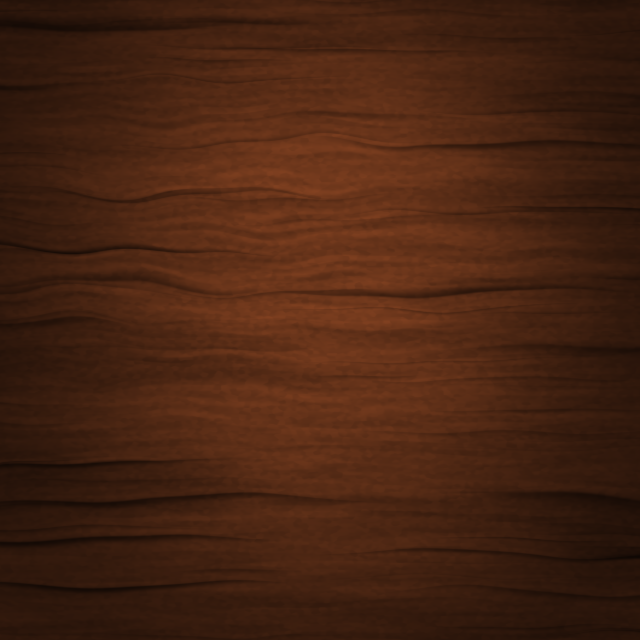
A WebGL 2 fragment shader for this texture:

```glsl
#version 300 es
precision highp float;
uniform vec2 u_resolution;
out vec4 fragColor;

vec2 hash2(vec2 p) {
  vec3 q = fract(p.xyx * vec3(0.1031, 0.103, 0.0973));
  q += dot(q, q.yzx + 33.33);
  return fract((q.xx + q.yz) * q.zy);
}

// Smooth cellular noise: random cell tones blended by distance, 0 to 1
float cellTone(vec2 p) {
  vec2 base = floor(p);
  float sum = 0.0, total = 0.0;
  for (int j = -1; j <= 1; j++) {
    for (int i = -1; i <= 1; i++) {
      vec2 cell = base + vec2(i, j);
      vec2 d = cell + hash2(cell) - p;
      float weight = exp(-6.0 * dot(d, d));
      sum += weight * hash2(cell + 37.7).x;
      total += weight;
    }
  }
  return sum / total;
}

// Sparse tapered dark veins, crisp on one side and soft on the other
float veins(vec2 p) {
  float light = 1.0;
  for (int j = -1; j <= 1; j++) {
    float row = floor(p.y) + float(j);
    float x = p.x + 5.0 * hash2(vec2(row, 9.0)).x;
    for (int i = -1; i <= 1; i++) {
      vec2 cell = vec2(floor(x) + float(i), row);
      vec2 a = hash2(cell + 11.0), b = hash2(cell + 71.3);
      vec2 d = vec2(x, p.y) - cell - a;
      float along = d.x / mix(0.3, 0.95, b.x);
      float taper = max(1.0 - along * along, 0.0);
      d.y += 0.12 * b.x * sin(d.x * 6.0 + 6.28 * b.y);
      float s = d.y / (mix(0.035, 0.1, b.y) * (0.3 + 0.7 * taper));
      s *= a.x > 0.35 ? 1.0 : -1.0;
      float side = s > 0.0 ? s * 1.6 : s * 0.5;
      float strength = smoothstep(0.35, 1.0, fract(a.x * 7.31 + b.y * 3.7));
      light *= 1.0 - 0.56 * strength * taper * exp(-side * side);
      light *= 1.0 + 0.09 * strength * taper * exp(-(s - 2.4) * (s - 2.4));
    }
  }
  return light;
}

void main() {
  vec2 uv = gl_FragCoord.xy / u_resolution;

  // Grain direction: mostly straight, wavy in a few regions
  float wave = 0.007 * sin(uv.x * 6.0 + uv.y * 9.0)
             + 0.005 * sin(uv.x * 17.0 - uv.y * 21.0 + 1.0)
             + 0.0025 * sin(uv.x * 38.0 + uv.y * 37.0);
  float unrest = smoothstep(0.3, 0.85, cellTone(uv * vec2(2.6, 6.0) + 4.0));
  vec2 grain = uv + vec2(0.0, wave * mix(0.25, 1.5, unrest));

  // Broad bands, streaks, fibres and mottle
  float band = cellTone(grain * vec2(1.3, 10.0) + 20.0);
  float streak = cellTone(grain * vec2(2.2, 36.0) + 50.0);
  float fibre = cellTone(grain * vec2(9.0, 120.0) + 90.0);
  float mottle = cellTone(uv * vec2(110.0, 190.0));
  float tone = 1.0 + 0.2 * (band - 0.5) + 0.17 * (streak - 0.5)
             + 0.18 * (fibre - 0.5) + 0.13 * (mottle - 0.5);

  // Thin parallel lines where the grain is wavy
  tone += 0.045 * unrest * sin(grain.y * 330.0 + 9.0 * band);

  // Large veins and a fainter, thinner set
  tone *= veins(grain * vec2(2.3, 16.0) + 3.0);
  tone *= mix(1.0, veins(grain * vec2(3.6, 30.0) + 40.0), 0.4);

  // Warm glow falling off toward the edges
  float radius = length((uv - vec2(0.5, 0.56)) * vec2(1.0, 0.83));
  float glow = mix(0.43, 0.165, smoothstep(0.04, 0.6, radius));

  fragColor = vec4(glow * tone * vec3(1.0, 0.5, 0.25), 1.0);
}
```
